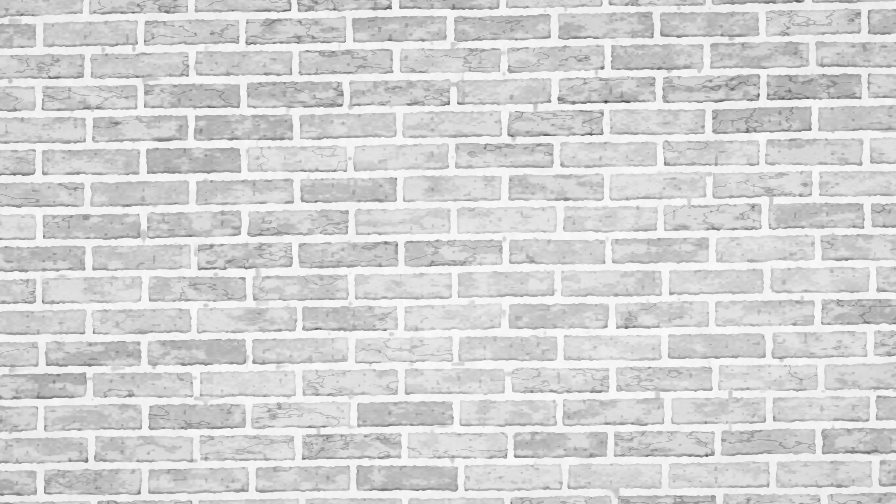
Reproduce this texture procedurally as a WebGL 1 fragment shader.

```glsl
precision highp float;

uniform vec2 u_resolution;

float hash(vec2 p) {
  vec3 q = fract(p.xyx * 0.1031);
  q += dot(q, q.yzx + 33.33);
  return fract((q.x + q.y) * q.z);
}

float noise(vec2 p) {
  vec2 i = floor(p);
  vec2 f = fract(p);
  f = f * f * (3.0 - 2.0 * f);
  return mix(mix(hash(i), hash(i + vec2(1.0, 0.0)), f.x),
             mix(hash(i + vec2(0.0, 1.0)), hash(i + vec2(1.0, 1.0)), f.x), f.y);
}

float fbm(vec2 p) {
  float sum = 0.0;
  float amp = 0.53;
  for (int i = 0; i < 4; i++) {
    sum += amp * noise(p);
    p = p * 2.1 + 17.3;
    amp *= 0.5;
  }
  return sum;
}

float roundBox(vec2 p, vec2 halfSize, float r) {
  vec2 d = abs(p) - halfSize + r;
  return length(max(d, 0.0)) + min(max(d.x, d.y), 0.0) - r;
}

// Sideways shift of the upright joint left of a brick
float jointShift(vec2 id) {
  return (hash(id + 71.0) - 0.5) * 0.044;
}

void main() {
  vec2 uv = gl_FragCoord.xy / u_resolution;
  float down = 1.0 - uv.y;

  // Courses rise slightly to the right, more so near the top
  float v = (down - 0.0706 + 0.0278 * uv.x) / (0.0634 + 0.0006 * uv.x) + 0.5;
  v += 0.05 * (noise(vec2(uv.x * 9.0, v * 0.6)) - 0.5);
  float row = floor(v);

  // Running bond
  float u = (uv.x - 0.0417 - 0.0004 * row - 0.056 * mod(row, 2.0))
          / (0.1155 + 0.00005 * row);
  vec2 id = vec2(floor(u), row);
  float tone = hash(id + 11.0);
  float wornness = hash(id + 37.0);
  float tilt = hash(id + 53.0) - 0.5;

  // Brick outline, in units of the course height
  float left = jointShift(id);
  float right = jointShift(id + vec2(1.0, 0.0));
  vec2 q = vec2((fract(u) - 0.5 - 0.5 * (left + right)) * 3.25, fract(v) - 0.5);
  q.y += 0.025 * tilt * q.x;
  vec2 halfSize = vec2(1.625 * (1.0 + right - left) - 0.105,
                       0.39 + 0.025 * (wornness - 0.5));
  vec2 wall = vec2(uv.x * 28.1, v);
  vec2 grainPos = wall + id * vec2(3.7, 5.3);
  float ragged = (noise(wall * 4.0) - 0.5) * 0.05 + (noise(wall * 11.0) - 0.5) * 0.04;
  float dist = roundBox(q, halfSize, 0.06) + ragged;
  float aa = 16.0 / u_resolution.y;
  float brickMask = 1.0 - smoothstep(-0.5 * aa, 0.5 * aa, dist);

  // Brick face: base tone, clouding and fine grain
  float clouds = fbm(grainPos * vec2(1.1, 2.6));
  float fine = noise(grainPos * vec2(9.0, 13.0));
  float brick = mix(0.71, 0.83, tone) + 0.14 * (clouds - 0.5) + 0.06 * (fine - 0.5);

  // Limewash left in patches
  float patches = fbm(grainPos * vec2(1.7, 4.2) + 40.0) + 0.16 * (fine - 0.5);
  float wash = smoothstep(0.42, 0.68, patches + 0.3 * (wornness - 0.5));
  brick = mix(brick, 0.91, 0.65 * wash);

  // Creases and pits
  float crease = abs(fbm(grainPos * vec2(0.8, 2.2) + 90.0) - 0.5);
  float creased = smoothstep(0.5, 0.75, hash(id + 97.0));
  brick -= 0.16 * creased * (1.0 - smoothstep(0.005, 0.03, crease));
  brick -= 0.13 * smoothstep(0.8, 0.95, noise(grainPos * vec2(6.0, 9.0) + 23.0));

  // Thin shaded rim, strongest along the lower edge
  float rim = smoothstep(-0.11, -0.03, dist);
  float lower = smoothstep(0.1, 0.36, q.y);
  float broken = smoothstep(0.2, 0.65, noise(wall * vec2(2.2, 3.0) + 60.0));
  brick -= rim * (0.05 + 0.16 * lower * broken);

  // Mortar with faint stains
  float mortar = 0.955 + 0.05 * (fbm(wall * 2.3) - 0.5) + 0.025 * (noise(wall * 10.0) - 0.5);
  mortar -= 0.18 * smoothstep(0.86, 0.97, noise(wall * 3.1 + 15.0));

  // Soft light right of the centre
  float shade = mix(mortar, brick, brickMask);
  vec2 glow = (uv - vec2(0.6, 0.37)) * vec2(3.0, 4.0);
  shade += 0.25 * (1.0 - shade) * exp(-dot(glow, glow));
  shade -= 0.025 * smoothstep(0.35, 0.75, length(uv - 0.5));
  gl_FragColor = vec4(vec3(clamp(shade, 0.0, 1.0)), 1.0);
}
```
